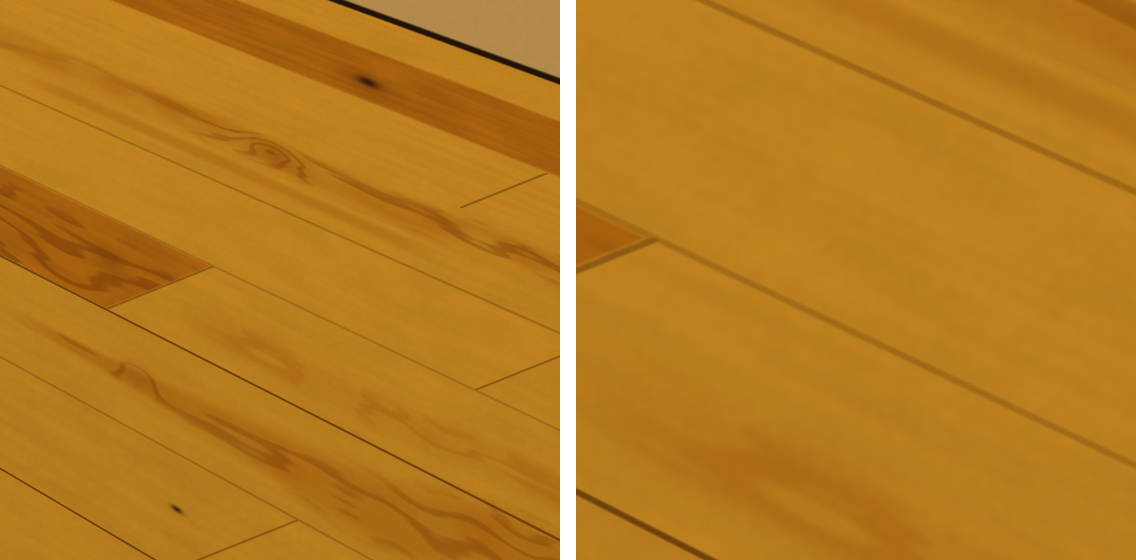
Left, the full canvas; right, a detail of the centre.
Write a WebGL 1 fragment shader that draws this texture.

```glsl
precision highp float;
// Varnished pine floorboards in perspective, with knots, grain and a wall corner.
uniform vec2 u_resolution;

#define PINE vec3(0.732, 0.497, 0.118)
#define HEARTWOOD vec3(0.635, 0.365, 0.055)
#define GRAIN vec3(0.49, 0.245, 0.03)
#define GAP vec3(0.13, 0.075, 0.03)
#define WALL vec3(0.70, 0.54, 0.295)
#define BOARD_START 0.295
#define BOARD_WIDTH 0.152
#define BOARD_GROWTH 0.0095
#define WALL_EDGE -0.218
#define SEAM_WIDTH 0.0022
#define FIGURE_WARP 11.0

vec2 hashGradient(vec2 cell) {
  vec2 h = vec2(dot(cell, vec2(127.1, 311.7)), dot(cell, vec2(269.5, 183.3)));
  return 2.0 * fract(sin(h) * 43758.5) - 1.0;
}

float gradientNoise(vec2 p) {
  vec2 i = floor(p), f = fract(p), e = vec2(1.0, 0.0);
  vec2 u = f * f * f * (f * (f * 6.0 - 15.0) + 10.0);
  float a = dot(hashGradient(i), f);
  float b = dot(hashGradient(i + e.xy), f - e.xy);
  float c = dot(hashGradient(i + e.yx), f - e.yx);
  float d = dot(hashGradient(i + e.xx), f - e.xx);
  return mix(mix(a, b, u.x), mix(c, d, u.x), u.y);
}

// Soft spot in board space: 1 at the centre, falling to 0.
float spot(vec2 wood, vec2 centre, vec2 size) {
  vec2 d = (wood - centre) / size;
  return exp(-dot(d, d));
}

// Soft band along a board between two ends.
float streak(vec2 wood, float centre, float width, float start, float end) {
  float d = (wood.y - centre) / width;
  float ends = smoothstep(start, start + 0.12, wood.x)
             * (1.0 - smoothstep(end - 0.12, end, wood.x));
  return exp(-d * d * d * d) * ends;
}

float line(float distance) {
  return 1.0 - smoothstep(0.3 * SEAM_WIDTH, 1.4 * SEAM_WIDTH, abs(distance));
}

void main() {
  vec2 uv = gl_FragCoord.xy / u_resolution;
  float x = uv.x, down = 1.0 - uv.y;
  // Fan of seams: depth is constant along a seam, across counts the boards.
  float depth = (down - 0.41 * x) / (1.0 + 0.215 * x);
  float root = sqrt(max(BOARD_WIDTH * BOARD_WIDTH
             + 4.0 * BOARD_GROWTH * (depth - BOARD_START), 0.0001));
  float across = (root - BOARD_WIDTH) / (2.0 * BOARD_GROWTH);
  float board = floor(across), inBoard = across - board;
  float seam = floor(across + 0.5);
  // Butt joints slant against the seams; every third board has none.
  float kind = mod(board, 3.0);
  float joint = kind < 0.5 ? 1.57 - 0.06 * board
              : kind > 1.5 ? 2.59 + 0.088 * (board + 1.0) : 9.0;
  float jointOffset = (joint - x - 2.5 * down) / 2.7;

  // Figure: growth rings warped by noise and bent around knots.
  vec2 wood = vec2(x, across);
  float warp = gradientNoise(vec2(x * 6.5, across * 1.9) + 3.7);
  float blotch = gradientNoise(vec2(x * 11.0, across * 3.0) + 17.0);
  float fibre = gradientNoise(vec2(x * 5.0, across * 13.0) + 41.0);
  float ringKnot = spot(wood, vec2(0.247, 1.50), vec2(0.034, 0.12));
  float swirl = spot(wood, vec2(0.484, -1.69), vec2(0.045, 0.17));
  float rings = smoothstep(0.1, 1.0, sin(21.0 * across + FIGURE_WARP * warp
              + 3.0 * fibre + 9.0 * ringKnot + 14.0 * swirl));

  // Pale boards with slight differences of tone.
  float tone = 0.022 * hashGradient(vec2(board, 5.0 + step(jointOffset, 0.0))).x;
  vec3 color = PINE * (1.0 + tone + 0.045 * fibre + 0.04 * blotch);
  color *= 0.975 + 0.045 * uv.y;
  // Brown streaks along the grain.
  float wander = 0.16 * gradientNoise(vec2(x * 3.0, 8.3));
  float knotty = streak(wood, -1.69 + wander, 0.19, -0.2, 1.3);
  float narrow = streak(wood, -1.27 + 0.3 * wander, 0.075, 0.0, 0.80);
  float flameWidth = mix(0.06, 0.31, smoothstep(0.08, 0.8, x));
  float flameCentre = 1.52 - 0.22 * smoothstep(0.6, 1.0, x) + wander;
  float flame = streak(wood, flameCentre, flameWidth, 0.0, 1.3);
  float faint = streak(wood, 0.62 + wander, 0.17, 0.3, 1.3);
  float brown = knotty * clamp(0.42 + 0.9 * blotch, 0.15, 1.0) + narrow * 0.42
              + flame * (0.62 + 0.5 * blotch) + faint * (0.22 + 0.3 * rings);
  color = mix(color, HEARTWOOD, clamp(brown, 0.0, 1.0));
  float lines = flame * 0.40 + knotty * (0.15 + 0.3 * smoothstep(0.2, 0.5, x));
  color = mix(color, GRAIN, rings * lines);
  // Every fourth board is heartwood up to its joint.
  float edge = min(min(inBoard, 1.0 - inBoard) * root, jointOffset);
  float dark = step(mod(board, 4.0), 0.5) * smoothstep(0.0, 0.005, edge);
  float figured = smoothstep(-2.0, 0.0, across) * smoothstep(0.08, 0.3, inBoard);
  vec3 heart = HEARTWOOD * (1.0 + 0.10 * fibre + 0.09 * blotch);
  color = mix(color, mix(heart, GRAIN, rings * (0.06 + 0.55 * figured)), dark);

  // Knots.
  float core = spot(wood, vec2(0.657, -3.35), vec2(0.018, 0.07))
             + spot(wood, vec2(0.316, 2.48), vec2(0.010, 0.022));
  float halo = spot(wood, vec2(0.65, -3.35), vec2(0.05, 0.16))
             + spot(wood, vec2(0.195, 0.45), vec2(0.025, 0.10))
             + ringKnot * (0.5 + 0.5 * rings) + 0.4 * swirl;
  color = mix(color, GRAIN, 0.55 * clamp(halo, 0.0, 1.0));
  color = mix(color, GAP, 0.85 * clamp(core, 0.0, 1.0));
  // Seams grow stronger towards the viewer; joints are faint.
  float strength = mix(0.28, 0.68, mod(seam, 2.0)) * smoothstep(-2.5, 1.0, seam);
  float seamLine = line((across - seam) * root) * strength;
  color = mix(color, GRAIN * 0.6, max(seamLine, line(jointOffset) * 0.42));
  // Wall corner above a shadow gap.
  float fromWall = depth - WALL_EDGE;
  color = mix(color, GAP, 1.0 - smoothstep(0.003, 0.007, fromWall));
  color = mix(color, WALL, 1.0 - smoothstep(-0.007, -0.002, fromWall));
  // Fine mottling.
  color *= 1.0 + 0.022 * gradientNoise(uv * 130.0) + 0.02 * gradientNoise(uv * 48.0);
  gl_FragColor = vec4(color, 1.0);
}
```
